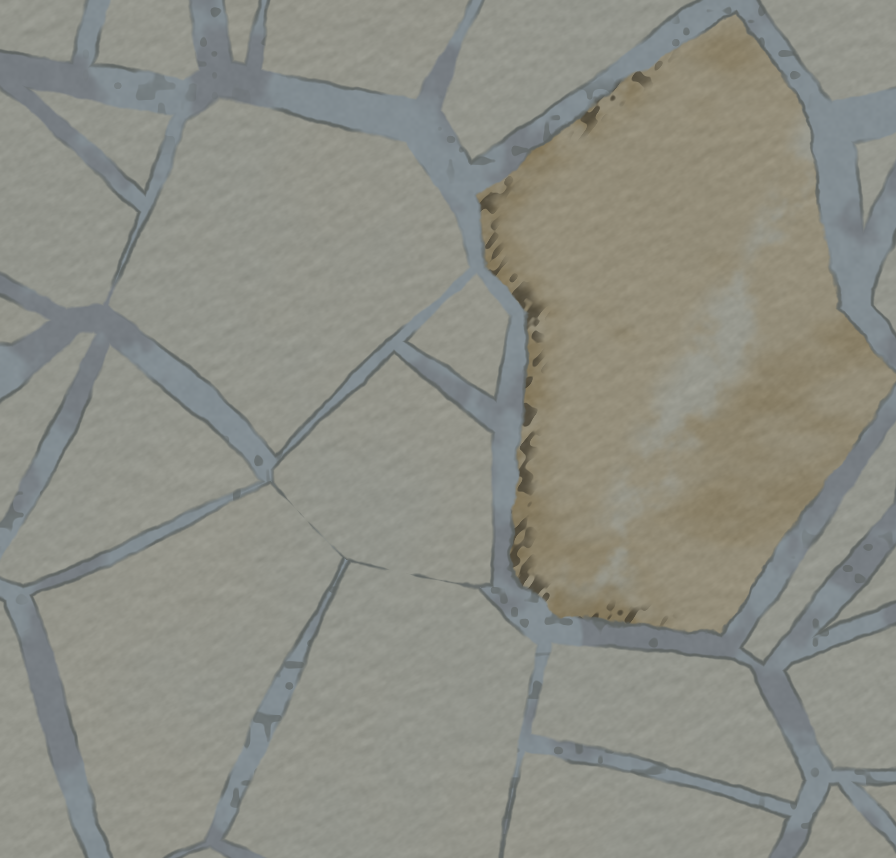
Reproduce this texture procedurally as a Shadertoy shader.

```glsl
const vec3 STONE = vec3(0.575, 0.582, 0.55);
const vec3 STONE_WARM = vec3(0.572, 0.565, 0.518);
const vec3 OCHRE = vec3(0.575, 0.55, 0.475);
const vec3 RUST = vec3(0.49, 0.435, 0.315);
const vec3 MORTAR_LIGHT = vec3(0.512, 0.552, 0.573);
const vec3 MORTAR_DARK = vec3(0.463, 0.486, 0.506);
const vec3 CREVICE = vec3(0.365, 0.385, 0.375);
const vec3 FLECK = vec3(0.27, 0.25, 0.20);

const float GRID = 3.5;              // stones per canvas height
const float SIZE_SPREAD = 0.5;       // variety of stone sizes
const float SPLIT_SHARE = 0.4;       // stones cut in two by a joint
const float JOINT_MIN = 0.006;       // half widths of the joints
const float JOINT_MAX = 0.022;
const float JOINT_TAPER = 0.016;
const float EDGE_SOFT = 0.002;
const float GRAIN = 0.058;
const vec2 OCHRE_CELL = vec2(2.0, 1.0);   // lower of two merged cells
const vec2 OCHRE_JITTER = vec2(0.75, 0.75);
const vec2 STREAK_POINT = vec2(0.85, 0.62);
const vec2 STREAK_NORMAL = vec2(0.89, -0.46);
const vec2 SEED = vec2(17.0, 43.0);

float hash(vec2 p) {
    vec3 q = fract((p + SEED).xyx * 0.1031);
    q += dot(q, q.yzx + 33.33);
    return fract((q.x + q.y) * q.z);
}

float noise(vec2 p) {
    vec2 i = floor(p), f = fract(p);
    f = f * f * (3.0 - 2.0 * f);
    return mix(mix(hash(i), hash(i + vec2(1, 0)), f.x),
               mix(hash(i + vec2(0, 1)), hash(i + vec2(1, 1)), f.x), f.y);
}

float fbm(vec2 p) {
    float sum = 0.0, amp = 0.5;
    for (int i = 0; i < 4; i++) {
        sum += amp * noise(p);
        p = mat2(1.6, 1.2, -1.2, 1.6) * p + 7.3;
        amp *= 0.5;
    }
    return sum / 0.9375;
}

bool isOchre(vec2 cell) {
    return cell.x == OCHRE_CELL.x && (cell.y == OCHRE_CELL.y || cell.y == OCHRE_CELL.y + 1.0);
}

// Stone centre in xy, size weight in z
vec3 site(vec2 cell) {
    if (isOchre(cell)) return vec3(cell + OCHRE_JITTER, SIZE_SPREAD);
    vec2 jitter = vec2(hash(cell), hash(cell + 71.0));
    return vec3(cell + mix(vec2(0.08), vec2(0.92), jitter), SIZE_SPREAD * hash(cell + 139.0));
}

float power(vec2 p, vec3 s) {
    return dot(p - s.xy, p - s.xy) - s.z;
}

// Signed distance into the stone in canvas units; negative in the joint
float stoneDistance(vec2 p, out vec2 owner) {
    vec2 base = floor(p);
    float nearest = 1e3, edge = 1e3;
    for (int k = 0; k < 25; k++) {
        vec2 cell = base + vec2(k % 5 - 2, k / 5 - 2);
        float d = power(p, site(cell));
        if (d < nearest) { nearest = d; owner = cell; }
    }
    vec2 own = site(owner).xy;
    bool ochre = isOchre(owner);
    if (ochre) {
        // Slide the centre so the two merged cells join without a seam
        owner = OCHRE_CELL;
        own = owner + OCHRE_JITTER;
        own.y += smoothstep(0.3, 0.7, p.y - own.y);
    }
    for (int k = 0; k < 25; k++) {
        vec2 cell = base + vec2(k % 5 - 2, k / 5 - 2);
        if (cell == owner || (ochre && isOchre(cell))) continue;
        vec3 other = site(cell);
        float d = (power(p, other) - nearest) / (2.0 * length(other.xy - own));
        vec2 key = isOchre(cell) ? OCHRE_CELL : cell;
        edge = min(edge, d / GRID - mix(JOINT_MIN, JOINT_MAX, hash(key + owner + 211.0)));
    }
    // Cross joints that end in T junctions
    if (!ochre && hash(owner + 401.0) < SPLIT_SHARE) {
        vec2 normal = normalize(vec2(hash(owner + 433.0), hash(owner + 467.0)) - 0.5);
        float cut = abs(dot(p - own, normal) - 0.16) / GRID;
        edge = min(edge, cut - mix(JOINT_MIN, JOINT_MAX, 0.35));
    }
    return edge;
}

void mainImage(out vec4 fragColor, in vec2 fragCoord) {
    vec2 uv = fragCoord / iResolution.y;
    float soft = max(EDGE_SOFT, 0.8 / iResolution.y);

    // Nearly straight stones, tapering joints, chipped outlines
    vec2 bend = vec2(noise(uv * 4.0), noise(uv * 4.0 + 31.0)) - 0.5;
    vec2 owner;
    float d = stoneDistance((uv + 0.03 * bend) * GRID, owner);
    bool ochre = isOchre(owner);
    d += JOINT_TAPER * (noise(uv * 6.0 + 91.0) - 0.5);
    d += (fbm(uv * 45.0) - 0.5) * (ochre ? 0.013 : 0.007);

    // Slanted ripples, lit from above
    vec2 ripple = mat2(0.86, -0.5, 0.5, 0.86) * uv * vec2(55.0, 110.0);
    float relief = fbm(ripple) - fbm(ripple + vec2(0.25, 0.6));
    float cloud = fbm(uv * 5.0 + 11.0);
    float speck = noise(uv * 210.0) - 0.5;

    vec3 stone = mix(STONE, STONE_WARM, 0.5 * hash(owner + 307.0) * smoothstep(0.3, 0.7, cloud));
    if (ochre) {
        // Stains, pale slanted streak, rusty crumbling left rim
        float stain = fbm(uv * vec2(7.0, 13.0) + 5.0);
        stone = mix(OCHRE, RUST, 0.45 * smoothstep(0.5, 0.8, stain));
        float across = dot(uv - STREAK_POINT, STREAK_NORMAL) + 0.06 * (cloud - 0.5);
        float streak = smoothstep(0.05, 0.012, abs(across)) * smoothstep(0.3, 0.55, fbm(uv * 20.0));
        stone = mix(stone, STONE + 0.02, 0.85 * streak);
        float left = smoothstep(0.02, -0.06, uv.x - (owner.x + OCHRE_JITTER.x) / GRID);
        float rim = left * smoothstep(0.055, 0.0, d);
        stone = mix(stone, RUST, 0.75 * rim * smoothstep(0.25, 0.6, fbm(uv * 24.0)));
        float crumbs = smoothstep(0.5, 0.64, noise(mat2(0.8, 0.6, -0.6, 0.8) * uv * vec2(150.0, 80.0)));
        float patches = smoothstep(0.3, 0.5, noise(uv * 8.0 + 3.0));
        stone = mix(stone, FLECK, 0.8 * crumbs * patches * left * smoothstep(0.026, 0.006, d));
    }
    stone += GRAIN * relief + 0.02 * speck + 0.022 * (cloud - 0.5);

    // Two-toned mortar with a few dark pits
    float tone = smoothstep(0.42, 0.55, fbm(uv * 11.0 + 57.0));
    vec3 mortar = mix(MORTAR_DARK, MORTAR_LIGHT, tone);
    float pits = smoothstep(0.72, 0.82, noise(uv * 80.0)) * smoothstep(0.5, 0.7, noise(uv * 7.0 + 19.0));
    mortar = mix(mortar, CREVICE, 0.6 * pits) + 0.015 * speck + 0.03 * (fbm(uv * 60.0) - 0.5);

    // Thin shadow line, broken where stone and mortar lie level
    vec3 col = mix(mortar, stone, smoothstep(-soft, soft, d));
    float line = smoothstep(0.0036, 0.0004, abs(d + 0.0005));
    float broken = smoothstep(0.32, 0.62, fbm(uv * 14.0 + 83.0));
    col = mix(col, CREVICE, 0.9 * line * broken);

    fragColor = vec4(col, 1.0);
}
```
